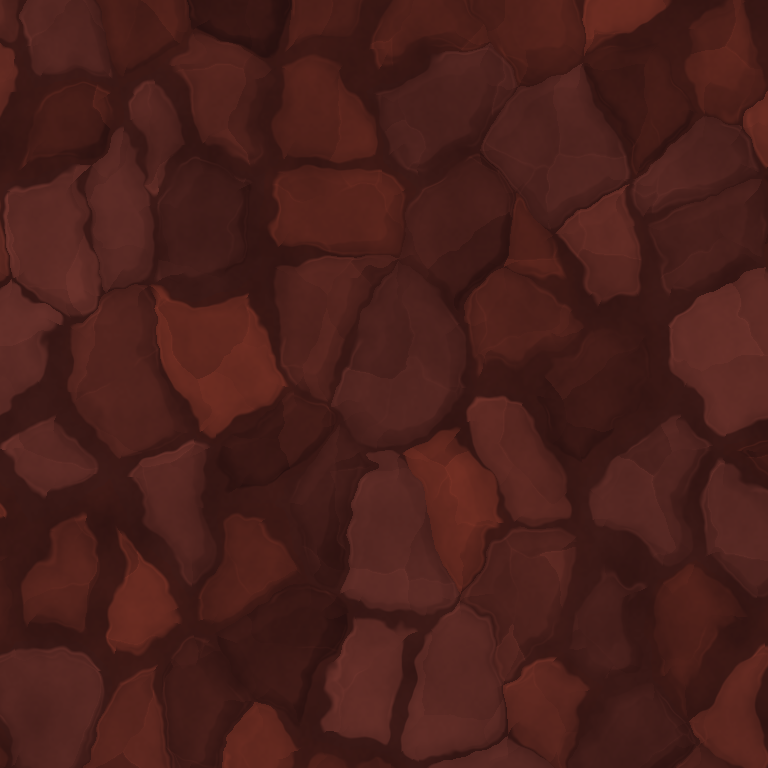
A WebGL 1 fragment shader for this texture:

```glsl
precision highp float;
// Painted wall of chiselled red rock: warped Voronoi stones with gaps that open
// and close, bevelled rims shaded from the upper left, finer Voronoi facets
// inside each stone, and thin worn highlights along the edges.
uniform vec2 u_resolution;

#define STONES vec2(8.0, 6.6)
#define FACETS vec2(9.5, 7.5)
#define WARP 0.032
#define GAP_MIN -0.005
#define GAP_MAX 0.021
#define RECESSED 0.17
#define RIM_LIGHT 0.20
#define DARK vec3(0.185, 0.075, 0.066)
#define RED vec3(0.465, 0.190, 0.142)
#define DUSTY vec3(0.425, 0.202, 0.175)

struct Cell {
  float edge;   // distance to the border, in canvas units
  vec2 normal;  // direction towards the nearest border
  vec2 id;
  vec2 offset;  // position relative to the cell centre
};

float hash(vec2 p) {
  vec3 q = fract(vec3(p.xyx) * 0.1031);
  q += dot(q, q.yzx + 33.33);
  return fract((q.x + q.y) * q.z);
}

vec2 hash2(vec2 p) {
  return vec2(hash(p + 11.7), hash(p + 47.3));
}

float noise(vec2 p) {
  vec2 i = floor(p), f = fract(p);
  f = f * f * (3.0 - 2.0 * f);
  return mix(mix(hash(i), hash(i + vec2(1, 0)), f.x),
             mix(hash(i + vec2(0, 1)), hash(i + vec2(1, 1)), f.x), f.y);
}

float fbm(vec2 p) {
  float sum = 0.0, amp = 0.533;
  for (int i = 0; i < 4; i++) {
    sum += amp * noise(p);
    p = mat2(1.6, 1.2, -1.2, 1.6) * p + 7.3;
    amp *= 0.5;
  }
  return sum;
}

float roundMin(float a, float b, float k) {
  float h = max(k - abs(a - b), 0.0) / k;
  return min(a, b) - h * h * k * 0.25;
}

vec2 cellCentre(vec2 id) {
  return id + 0.06 + 0.88 * hash2(id);
}

Cell voronoi(vec2 p, vec2 scale, float roundness) {
  Cell c;
  vec2 base = floor(p), centre = vec2(0.0);
  float nearest = 100.0;
  for (int y = -1; y <= 1; y++)
  for (int x = -1; x <= 1; x++) {
    vec2 id = base + vec2(x, y);
    vec2 r = cellCentre(id) - p;
    if (dot(r, r) < nearest) {
      nearest = dot(r, r);
      c.id = id;
      centre = r;
    }
  }
  float sharp = 100.0;
  c.edge = 100.0;
  c.normal = vec2(0.0, 1.0);
  for (int y = -2; y <= 2; y++)
  for (int x = -2; x <= 2; x++) {
    vec2 r = cellCentre(c.id + vec2(x, y)) - p;
    vec2 across = r - centre;
    if (dot(across, across) > 0.0001) {
      float d = dot(0.5 * (r + centre), across) / length(across * scale);
      if (d < sharp) {
        sharp = d;
        c.normal = normalize(across * scale);
      }
      c.edge = roundMin(c.edge, d, roundness);
    }
  }
  c.offset = -centre;
  return c;
}

void main() {
  vec2 uv = gl_FragCoord.xy / u_resolution.y;
  float soft = max(0.0022, 1.0 / u_resolution.y);

  // Bent and roughened stone outlines
  vec2 bend = vec2(fbm(uv * 11.0), fbm(uv * 11.0 + 31.0)) - 0.5;
  vec2 chips = vec2(noise(uv * 75.0), noise(uv * 75.0 + 9.0)) - 0.5;
  vec2 pos = uv + 2.0 * WARP * bend + 0.004 * chips;
  Cell stone = voronoi(pos * STONES, STONES, 0.012);
  vec2 facetPos = pos * FACETS + stone.id * 17.0;
  Cell facet = voronoi(facetPos, FACETS, 0.002);

  // Stone, facet and brush tones
  float paint = fbm(uv * vec2(22.0, 16.0));
  float grain = noise(uv * 190.0) - 0.5;
  float tone = 0.57 + 0.30 * (hash(stone.id + 3.1) - 0.5);
  tone -= 0.30 * step(hash(stone.id + 71.0), RECESSED);
  tone += 0.20 * (hash(facet.id + 5.7) - 0.5);
  tone += 0.16 * dot(facet.offset, hash2(facet.id + 23.0) - 0.5);
  tone += 0.26 * (paint - 0.5) + 0.20 * (noise(uv * 3.5) - 0.5);

  // Bevelled rim, lit from the upper left
  float facing = dot(stone.normal, normalize(vec2(-0.6, 0.8)));
  float bevelWidth = mix(0.008, 0.030, hash(stone.id + 13.0));
  float bevel = 1.0 - smoothstep(bevelWidth, bevelWidth + 2.0 * soft, stone.edge);
  tone += bevel * (0.10 * facing - 0.04);

  // Worn highlights on facet ridges and stone rims
  float gap = mix(GAP_MIN, GAP_MAX, smoothstep(0.25, 0.80, fbm(uv * 6.0 + 50.0)));
  gap += 0.004 * (0.5 - facing);
  float wear = smoothstep(0.42, 0.72, noise(uv * 24.0 + 80.0));
  float ridge = 1.0 - smoothstep(0.0, 1.2 * soft, facet.edge);
  float rim = 1.0 - smoothstep(0.0, 1.3 * soft, abs(stone.edge - max(gap, 0.0) - 0.0035));
  tone += RIM_LIGHT * wear * (0.45 * ridge + rim * (0.75 + 0.25 * facing));

  // Shaded gaps between the stones
  tone -= 0.13 * (1.0 - smoothstep(gap, gap + 0.022, stone.edge));
  float body = smoothstep(gap - soft, gap + soft, stone.edge);
  float gapTone = 0.10 + 0.28 * (paint - 0.4);
  tone = mix(gapTone, tone, body) + 0.035 * grain;

  vec3 lit = mix(RED, DUSTY, smoothstep(0.35, 0.9, hash(stone.id + 29.0)));
  gl_FragColor = vec4(mix(DARK, lit, clamp(tone, -0.1, 1.1)), 1.0);
}
```
